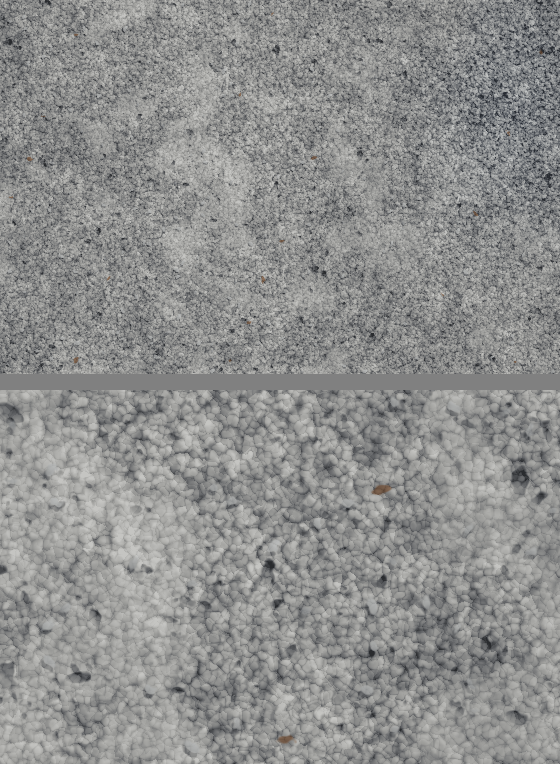
Top: the whole. Bottom: its middle third, enlarged.
A Shadertoy shader for this texture:

```glsl
float hash(vec2 p) {
    return fract(sin(dot(p, vec2(127.1, 311.7))) * 43758.5453);
}

float noise(vec2 p) {
    vec2 i = floor(p), f = fract(p);
    f = f * f * (3.0 - 2.0 * f);
    return mix(mix(hash(i), hash(i + vec2(1, 0)), f.x),
               mix(hash(i + vec2(0, 1)), hash(i + vec2(1, 1)), f.x), f.y);
}

float fbm(vec2 p) {
    float sum = 0.0, weight = 0.533;
    for (int i = 0; i < 4; i++) {
        sum += weight * noise(p);
        p = mat2(1.6, 1.2, -1.2, 1.6) * p + 17.3;
        weight *= 0.5;
    }
    return sum;
}

// Packed sand grains: own brightness, lit side and dark gaps between
float grains(vec2 q) {
    q += 0.7 * vec2(noise(q * 1.3), noise(q * 1.3 + 31.0));
    float nearest = 9.0, id = 0.0;
    vec2 side = vec2(0);
    for (int y = -1; y <= 1; y++)
    for (int x = -1; x <= 1; x++) {
        vec2 cell = floor(q) + vec2(x, y);
        vec2 d = q - cell - vec2(hash(cell + 3.1), hash(cell + 8.3));
        if (dot(d, d) < nearest) {
            nearest = dot(d, d);
            side = d;
            id = hash(cell + 5.7);
        }
    }
    return 0.13 * (id - 0.5) + 0.1 * dot(side, vec2(0.5, 0.85))
         - 0.18 * smoothstep(0.35, 0.8, sqrt(nearest));
}

// Scattered irregular blobs: x = coverage, y = slope towards the light, z = random id
vec3 specks(vec2 p, float scale, float share, float seed) {
    vec2 q = p * scale;
    float ragged = 0.28 * (noise(q * 4.5 + seed) - 0.5);
    float edge = scale * 0.0016;
    vec3 found = vec3(0);
    for (int y = -1; y <= 1; y++)
    for (int x = -1; x <= 1; x++) {
        vec2 cell = floor(q) + vec2(x, y) + seed;
        if (hash(cell) > share) continue;
        float id = hash(cell + 5.7), angle = 6.283 * hash(cell + 2.9);
        vec2 d = q - (cell - seed) - 0.2 - 0.6 * vec2(hash(cell + 3.1), hash(cell + 8.3));
        vec2 axis = vec2(cos(angle), sin(angle));
        float dist = length(vec2(dot(d, axis) * 0.8, dot(d, vec2(-axis.y, axis.x)) * 1.4));
        float radius = mix(0.15, 0.36, id * id);
        float cover = 1.0 - smoothstep(radius - edge, radius + edge, dist + ragged);
        if (cover > found.x) found = vec3(cover, dot(d, vec2(0.6, 0.8)) / radius, id);
    }
    return found;
}

void mainImage(out vec4 fragColor, in vec2 fragCoord) {
    vec2 p = fragCoord / iResolution.y;

    // Broad worn, dusty and coarse areas
    vec2 worn = (p - vec2(1.38, 0.72)) / vec2(0.22, 0.33);
    float coarse = exp(-dot(worn, worn)) * smoothstep(0.2, 0.65, fbm(p * 5.0 + 3.0));
    float dust = smoothstep(0.54, 0.68, fbm(p * 11.0 + 41.0)) * (1.0 - coarse);
    float tone = 0.612 + 0.14 * (fbm(p * 3.0) - 0.5) + 0.16 * (fbm(p * 19.0 + 7.0) - 0.5);
    tone += 0.045 * dust - 0.07 * coarse;

    // Faint trowel swirls
    for (int i = 0; i < 2; i++) {
        vec2 d = p - (i == 0 ? vec2(1.17, 0.24) : vec2(0.91, 0.9));
        float r = length(d) + 0.02 * noise(p * 14.0);
        tone += exp(-r * r * 80.0) * (0.02 + 0.03 * sin(r * 330.0) * noise(p * 22.0));
    }

    // Two sizes of grain and a fine roughness, softened by dust
    mat2 turn = mat2(0.8, 0.6, -0.6, 0.8);
    float grit = 0.7 * grains(turn * p * 88.0) + 0.75 * grains(p * 165.0 + 20.0);
    grit += 0.1 * (noise(turn * p * 260.0) - 0.5) + 0.09 * (noise(turn * p * 62.0) - 0.5);
    tone += grit * (1.0 - 0.35 * dust + 0.4 * coarse);

    // Small pits, then sparse deep ones with a lit far rim
    vec3 pit = specks(p, 68.0, 0.13 + 0.15 * coarse, 0.0);
    tone -= pit.x * (0.14 + 0.1 * clamp(pit.y, -0.8, 1.0));
    vec3 hole = specks(p, 33.0, 0.07 + 0.08 * coarse, 50.0);
    tone -= hole.x * (0.2 + 0.14 * clamp(hole.y, -1.0, 1.0));

    // Pale pebbles with short shadows
    float pebbleShare = 0.08 + 0.2 * coarse;
    vec3 pebble = specks(p, 56.0, pebbleShare, 90.0);
    float shadow = specks(p + vec2(0.002, 0.004), 56.0, pebbleShare, 90.0).x;
    tone -= 0.17 * shadow * (1.0 - pebble.x);
    tone = mix(tone, 0.57 + 0.14 * pebble.z + 0.06 * clamp(pebble.y, -1.0, 1.0), 0.7 * pebble.x);

    // Cool shadows, slightly warm lights, a few rusty flecks
    tone = clamp(tone, 0.17, 0.77);
    vec3 color = tone + mix(vec3(-0.008, 0.0, 0.012), vec3(0.003, 0.003, -0.008),
                            smoothstep(0.33, 0.67, tone));
    color += vec3(-0.01, 0.0, 0.014) * max(coarse, 0.6 * pebble.x);
    float rust = specks(p, 46.0, 0.0012, 130.0).x;
    color = mix(color, vec3(0.46, 0.31, 0.2) * (0.7 + 0.5 * tone), 0.7 * rust);
    fragColor = vec4(color, 1.0);
}
```
